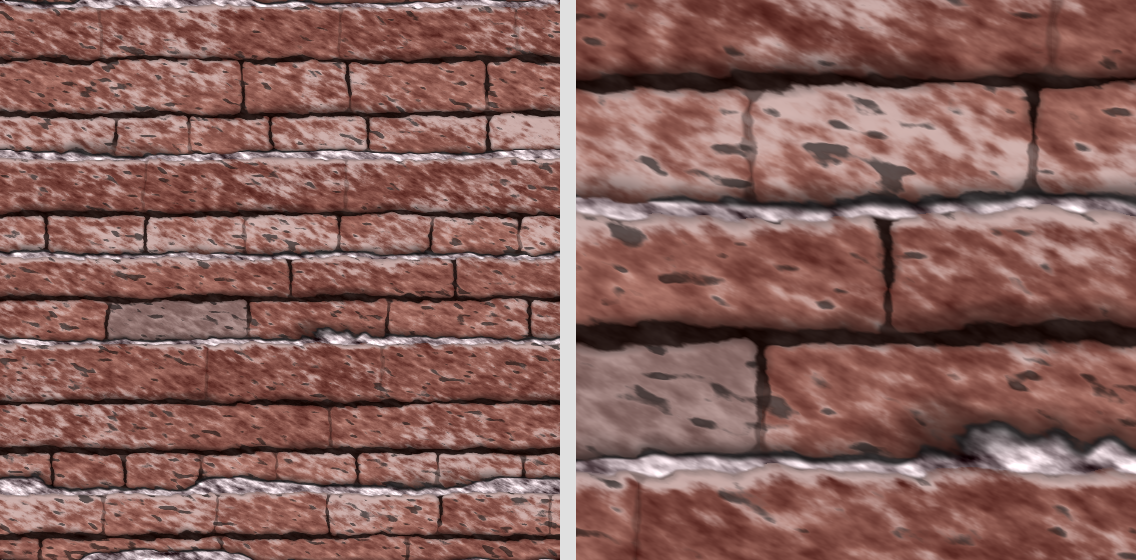
Left, the full canvas; right, a detail of the centre.
A three.js fragment shader for this texture:

```glsl
// Weathered red brick wall with uneven courses, dark gaps and chalky mortar.
varying vec2 vUv;

// Per course, top down: lower edge, brick count (negative: faint joints),
// first joint (negative: pale mortar below), unevenness of brick lengths.
const vec4 courses[12] = vec4[12](
  vec4(0.893, -3.0, 0.178, -0.4), vec4(0.796, 3.0, 0.434, 0.95),
  vec4(0.717, 5.0, -0.206, 0.6), vec4(0.618, -2.0, 0.257, 0.6),
  vec4(0.540, 6.0, -0.081, -0.1), vec4(0.466, 2.0, 0.517, 1.0),
  vec4(0.388, 4.0, -0.193, 0.0), vec4(0.280, -2.0, 0.368, 0.86),
  vec4(0.195, 1.0, 0.590, 0.0), vec4(0.121, 7.0, -0.091, 0.1),
  vec4(0.043, 5.0, 0.186, 0.0), vec4(-0.010, 3.0, -0.074, 0.05));

float hash(vec2 p) {
  vec3 q = fract(p.xyx * 0.1031);
  q += dot(q, q.yzx + 33.33);
  return fract((q.x + q.y) * q.z);
}

// Value noise that tiles over the unit square
float noise(vec2 uv, vec2 cells) {
  vec2 p = uv * cells, i = floor(p), f = fract(p);
  f = f * f * (3.0 - 2.0 * f);
  vec2 a = mod(i, cells), b = mod(i + 1.0, cells);
  return mix(mix(hash(a), hash(vec2(b.x, a.y)), f.x),
             mix(hash(vec2(a.x, b.y)), hash(b), f.x), f.y);
}

float fbm(vec2 uv, vec2 cells) {
  float sum = 0.0, weight = 0.533;
  for (int i = 0; i < 4; i++) {
    sum += weight * noise(uv, cells);
    cells *= 2.0;
    weight *= 0.5;
  }
  return sum;
}

// Inverse of the stretch u + k * u * (1 - u)
float unstretch(float w, float k) {
  return 2.0 * w / (1.0 + k + sqrt(max((1.0 + k) * (1.0 + k) - 4.0 * k * w, 0.0)));
}

void main() {
  vec2 uv = vUv, slant = vec2(uv.x + uv.y, uv.y);
  float grain = fbm(slant, vec2(75.0, 95.0)) - 0.5;

  // Wobbly edges
  vec2 p = uv + 0.008 * (vec2(noise(uv, vec2(16.0, 22.0)), noise(uv, vec2(13.0, 19.0))) - 0.5)
              + 0.005 * (vec2(noise(uv, vec2(57.0)), noise(uv, vec2(63.0))) - 0.5);
  p.y = mod(p.y + 0.01, 1.0) - 0.01;

  // Find the course
  vec4 course = courses[11];
  float top = 0.043, upper = 0.99, row = 11.0, paleAbove = 0.0;
  for (int i = 0; i < 12; i++) {
    if (p.y < upper && p.y >= courses[i].x) {
      course = courses[i];
      top = upper;
      row = float(i);
      paleAbove = step(courses[(i + 11) % 12].z, 0.0);
    }
    upper = courses[i].x;
  }
  float count = abs(course.y), k = course.w;
  float faint = step(course.y, 0.0), paleBelow = step(course.z, 0.0);

  // Find the brick; the gaps swell and narrow along the course
  float u = fract(p.x - abs(course.z));
  float brick = min(floor((u + k * u * (1.0 - u)) * count), count - 1.0);
  float left = unstretch(brick / count, k), right = unstretch((brick + 1.0) / count, k);
  float swell = noise(uv, vec2(23.0, 12.0));
  float smear = 0.020 * smoothstep(0.62, 0.85, noise(uv, vec2(5.0, 9.0)));
  float low = course.x + mix(0.002 + 0.006 * swell, 0.006 + 0.005 * swell + smear, paleBelow);
  float high = top - mix(0.001 + 0.006 * swell, 0.002, paleAbove);

  // Rounded brick, and the course without its joints
  vec2 q = abs(vec2(u, p.y) - 0.5 * vec2(left + right, low + high))
         - 0.5 * vec2(right - left - 0.006, high - low) + 0.008;
  float rough = 0.008 * grain;
  float d = length(max(q, 0.0)) + min(max(q.x, q.y), 0.0) - 0.008 + rough;
  float band = q.y - 0.008 + rough;
  float closed = max(0.75 * faint, 0.6 * smoothstep(0.45, 0.75, noise(uv, vec2(9.0, 21.0))));
  float gap = mix(smoothstep(-0.001, 0.0018, d), smoothstep(-0.001, 0.0018, band), closed);

  // Clay: mottling, grain and relief lit from above
  float tone = hash(vec2(brick + 3.0, row + 17.0));
  float small = smoothstep(2.0, 7.0, count);
  float blotch = fbm(uv, vec2(11.0, 17.0)) - 0.5;
  float relief = fbm(slant, vec2(34.0, 46.0)) - fbm(slant + vec2(0.001, 0.003), vec2(34.0, 46.0));
  float t = 0.88 + 0.3 * small - 0.25 * faint + 0.5 * (tone - 0.5)
          + 0.9 * blotch + 3.0 * grain + 3.2 * relief;
  vec3 color = mix(vec3(0.45, 0.25, 0.22), vec3(0.59, 0.38, 0.34), t);

  // One grey replacement brick
  float grey = 1.0 - step(0.5, abs(row - 6.0) + brick);
  color = mix(color, vec3(0.54, 0.44, 0.43) + 0.3 * grain, 0.85 * grey);

  // Chalk on small bricks and along upper edges
  float rim = smoothstep(0.014, 0.001, high - p.y);
  float chalk = smoothstep(0.02, 0.48, 0.8 * (fbm(uv + 0.37, vec2(7.0, 13.0)) - 0.5)
                + 0.26 * small * tone + rim * (0.17 + 0.3 * paleAbove) + 0.9 * grain);
  color = mix(color, vec3(0.82, 0.72, 0.71), 0.85 * chalk * (1.0 - 0.7 * grey));

  // Slanted pits and rounded shading
  float pits = noise(slant, vec2(62.0, 140.0)) + 0.9 * grain + 0.5 * blotch;
  color *= 1.0 - 0.55 * smoothstep(0.82, 1.05, pits);
  color *= mix(0.7, 1.0, smoothstep(0.0, 0.014, p.y - low + 0.02 * blotch));
  color *= mix(0.8, 1.0, smoothstep(0.0, 0.005, -mix(d, band, closed)));

  // Gaps: deep shadow or thin pale mortar, which stays out of the upright joints
  float under = step(p.y, 0.5 * (low + high));
  float pale = mix(paleAbove, paleBelow, under) * smoothstep(0.003, -0.001, min(p.y - low, high - p.y));
  vec3 mortar = vec3(0.68, 0.61, 0.63) + 1.3 * grain + 1.2 * relief;
  float shade = 0.001 + 0.008 * noise(uv, vec2(17.0, 11.0));
  mortar *= 1.0 - 0.8 * under * smoothstep(shade, 0.3 * shade, low - p.y);
  vec3 filling = mix(vec3(0.12, 0.065, 0.055) + 0.2 * grain, mortar, pale);
  gl_FragColor = vec4(clamp(mix(color, filling, gap), 0.0, 1.0), 1.0);
}
```
